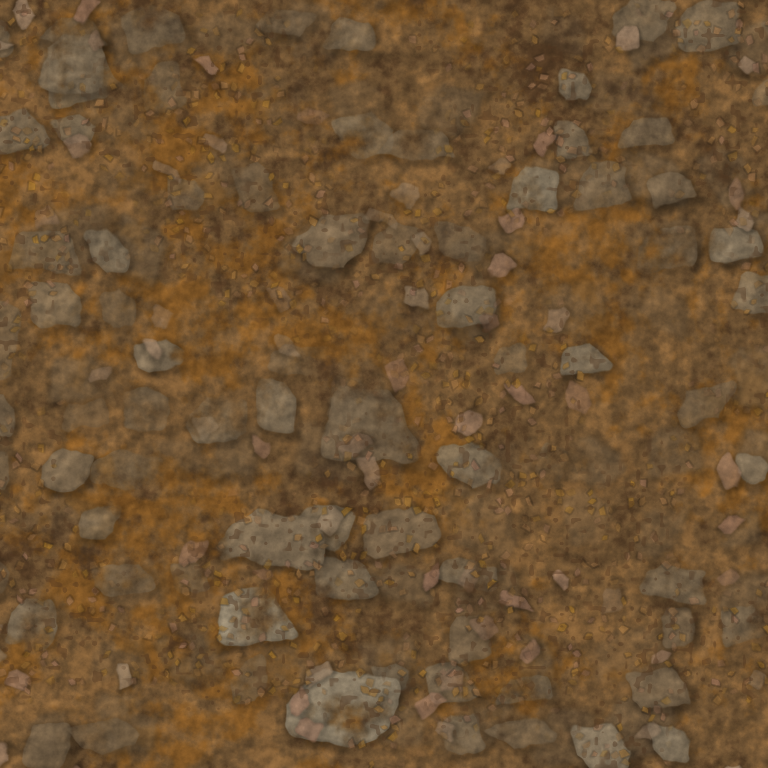
Reproduce this texture procedurally as a WebGL 1 fragment shader.

```glsl
precision highp float;
// Worn grey cobbles half buried in brown earth, with pinkish pebbles and ochre grit.
uniform vec2 u_resolution;

const vec3 DARK_EARTH = vec3(0.33, 0.235, 0.145);
const vec3 EARTH = vec3(0.42, 0.315, 0.195);
const vec3 OCHRE_EARTH = vec3(0.50, 0.365, 0.215);
const vec3 RUST = vec3(0.52, 0.335, 0.12);
const vec3 BROWN_STONE = vec3(0.47, 0.39, 0.29);
const vec3 GREY_STONE = vec3(0.54, 0.49, 0.405);
const vec3 PINK_PEBBLE = vec3(0.60, 0.44, 0.35);
const vec3 PALE_PEBBLE = vec3(0.62, 0.53, 0.42);
const vec3 YELLOW_GRIT = vec3(0.64, 0.46, 0.16);
const vec3 DARK_GRIT = vec3(0.30, 0.20, 0.12);

float hash(vec2 p) {
  vec3 q = fract(vec3(p.xyx) * 0.1031);
  q += dot(q, q.yzx + 33.33);
  return fract((q.x + q.y) * q.z);
}

vec2 hash2(vec2 p) {
  return vec2(hash(p), hash(p + vec2(71.7, 23.1)));
}

float noise(vec2 p) {
  vec2 i = floor(p), f = fract(p);
  f = f * f * (3.0 - 2.0 * f);
  float low = mix(hash(i), hash(i + vec2(1.0, 0.0)), f.x);
  float high = mix(hash(i + vec2(0.0, 1.0)), hash(i + 1.0), f.x);
  return mix(low, high, f.y);
}

float fbm(vec2 p) {
  float sum = 0.0, weight = 0.5;
  for (int i = 0; i < 5; i++) {
    sum += weight * noise(p);
    p = mat2(0.8, 0.6, -0.6, 0.8) * p * 2.03 + 17.3;
    weight *= 0.5;
  }
  return sum / 0.969;
}

// Distance to a tapered rounded block with two opposite corners cut off
float blockDistance(vec2 q, vec2 halfSize, vec2 shape) {
  q.x += q.y * (shape.x - 0.5) * 0.4;
  q.x *= 1.0 + (shape.y - 0.5) * 0.5 * q.y / halfSize.y;
  float corner = 0.4 * min(halfSize.x, halfSize.y);
  vec2 d = abs(q) - halfSize + corner;
  float box = length(max(d, 0.0)) + min(max(d.x, d.y), 0.0) - corner;
  vec2 cutNormal = normalize(vec2(shape.x > 0.5 ? 1.0 : -1.0, 0.9));
  float reach = dot(halfSize, abs(cutNormal)) * mix(0.62, 0.95, shape.y);
  return max(box, abs(dot(q, cutNormal) + 0.12 * reach) - reach);
}

// Lays one layer of stones in loose courses over the ground
vec3 layStones(vec3 ground, vec2 p, vec2 cells, float seed, float share,
               float turn, vec3 tintA, vec3 tintB, float cover, float soft) {
  vec2 cell = 1.0 / cells;
  float shadowWidth = min(0.012, 0.2 * min(cell.x, cell.y));
  vec3 color = ground;
  for (int j = -1; j <= 1; j++) {
    float row = floor(p.y * cells.y) + float(j);
    float shift = hash(vec2(row, seed));
    for (int i = -1; i <= 1; i++) {
      vec2 id = vec2(floor(p.x * cells.x + shift) + float(i), row);
      vec2 key = id + seed * 13.7;
      if (hash(key + 3.3) > share) continue;
      vec2 jitter = (hash2(key + 5.2) - 0.5) * 0.3;
      vec2 q = p - (id + 0.5 + jitter - vec2(shift, 0.0)) * cell;
      float angle = (hash(key + 9.4) - 0.5) * turn;
      float c = cos(angle), s = sin(angle);
      q = mat2(c, s, -s, c) * q;
      vec2 halfSize = cell * mix(vec2(0.22), vec2(0.47, 0.44), hash2(key + 31.6));
      vec2 shape = hash2(key + 47.8);
      float visible = cover * mix(0.4, 1.0, hash(key + 61.1));
      float d = blockDistance(q, halfSize, shape);
      float shadowDistance = blockDistance(q + vec2(-0.25, 0.4) * shadowWidth, halfSize, shape);
      float shadow = 1.0 - smoothstep(-0.2 * shadowWidth, shadowWidth, shadowDistance);
      color *= 1.0 - 0.32 * visible * shadow;
      vec3 face = mix(tintA, tintB, hash(key + 83.5));
      face *= 1.0 + 0.05 * clamp(q.y / halfSize.y - q.x / halfSize.x, -1.0, 1.0);
      face *= 1.0 - 0.13 * smoothstep(-0.6 * shadowWidth, 0.0, d);
      color = mix(color, face, visible * (1.0 - smoothstep(-soft, soft, d)));
    }
  }
  return color;
}

void main() {
  float side = min(u_resolution.x, u_resolution.y);
  vec2 p = gl_FragCoord.xy / side;
  float soft = 0.0008 + 0.6 / side;

  // Mottled earth with rusty patches
  float mottle = fbm(p * 26.0 + 40.0);
  float fine = fbm(p * 95.0 + 11.0);
  float tone = 0.3 * fbm(p * 7.0 + 3.0) + 0.4 * mottle + 0.3 * fine;
  vec3 color = mix(DARK_EARTH, EARTH, smoothstep(0.31, 0.5, tone));
  color = mix(color, OCHRE_EARTH, smoothstep(0.47, 0.66, tone));
  float rust = smoothstep(0.5, 0.68, 0.6 * fbm(p * 9.0 + 81.0) + 0.4 * fbm(p * 50.0));
  color = mix(color, RUST, 0.65 * rust);

  // Cobbles, from deeply buried to exposed
  vec2 wobble = vec2(noise(p * 38.0), noise(p * 38.0 + 55.0)) - 0.5;
  wobble += 0.4 * (vec2(noise(p * 110.0), noise(p * 110.0 + 29.0)) - 0.5);
  vec2 w = p + 0.009 * wobble;
  float bare = smoothstep(0.27, 0.5, 0.55 * fbm(p * 6.0 + 120.0) + 0.45 * mottle);
  color = layStones(color, w, vec2(9.0, 11.0), 1.0, 0.6, 0.9, BROWN_STONE, BROWN_STONE, 0.5 * bare, 4.0 * soft);
  color = layStones(color, w, vec2(11.0, 14.0), 2.0, 0.5, 0.5, BROWN_STONE, GREY_STONE, 0.95 * bare, soft);
  color = layStones(color, w, vec2(6.5, 8.0), 3.0, 0.22, 0.4, BROWN_STONE, GREY_STONE, bare, soft);

  // Pebbles and clustered grit
  float litter = smoothstep(0.45, 0.62, fbm(p * 6.0 + 200.0));
  color = layStones(color, w, vec2(23.0, 30.0), 4.0, 0.09, 2.5, PINK_PEBBLE, PALE_PEBBLE, 0.8, soft);
  color = layStones(color, p, vec2(75.0, 85.0), 5.0, 0.22, 6.0, PINK_PEBBLE, YELLOW_GRIT, 0.7 * litter, soft);

  // Rough surface lit from the upper left
  vec2 surface = p * 48.0;
  float relief = fbm(surface) - fbm(surface + vec2(-0.2, 0.25));
  color *= 1.0 + 0.55 * relief + 0.22 * (fine - 0.5) + 0.12 * (mottle - 0.5);
  color = mix(color, DARK_GRIT, 0.4 * litter * smoothstep(0.72, 0.85, noise(p * 130.0)));
  gl_FragColor = vec4(clamp(color, 0.0, 1.0), 1.0);
}
```
